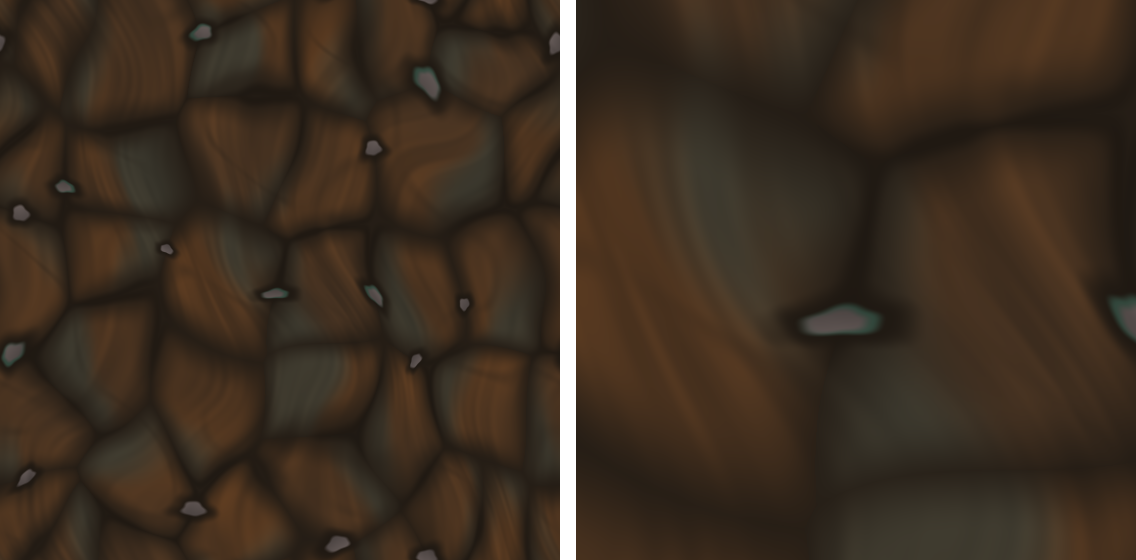
Left: the whole. Right: its middle third, enlarged.
Give the GLSL for this texture, as a Shadertoy shader.

```glsl
// Painted brown clay cells with dark soft crevices, teal glazes and grey pebbles; tiles.
#define GRID vec2(6.0, 5.0)
#define WARP 0.030
#define CREVICE_WIDTH 0.25
#define PEBBLE_SHARE 0.58
#define PEBBLE_SIZE 0.021
#define STREAK_AMOUNT 0.13
#define DARK vec3(0.145, 0.115, 0.085)
#define UMBER vec3(0.260, 0.190, 0.130)
#define RUST vec3(0.345, 0.222, 0.122)
#define TEAL vec3(0.222, 0.222, 0.185)
#define STONE vec3(0.385, 0.345, 0.335)
#define JADE vec3(0.150, 0.270, 0.215)

const float TAU = 6.2831853;

vec2 hash2(vec2 p) {
    vec3 q = fract(vec3(p.xyx) * vec3(0.1031, 0.1030, 0.0973));
    q += dot(q, q.yzx + 33.33);
    return fract((q.xx + q.yz) * q.zy);
}

// Value noise that wraps after a whole number of lattice steps
float wrapNoise(vec2 p, vec2 period) {
    vec2 i = floor(p), f = fract(p);
    f = f * f * (3.0 - 2.0 * f);
    float a = hash2(mod(i, period)).x;
    float b = hash2(mod(i + vec2(1, 0), period)).x;
    float c = hash2(mod(i + vec2(0, 1), period)).x;
    float d = hash2(mod(i + vec2(1, 1), period)).x;
    return mix(mix(a, b, f.x), mix(c, d, f.x), f.y);
}

// Layered sines with whole frequencies, about -1 to 1
float waves(vec2 p, float phase) {
    p *= TAU;
    return 0.4 * sin(2.0 * p.x + p.y + phase)
         + 0.35 * sin(p.x - 3.0 * p.y + 2.3 * phase)
         + 0.25 * sin(4.0 * p.x + 3.0 * p.y + 1.7 * phase);
}

vec2 site(vec2 cell) {
    return cell + 0.1 + 0.8 * hash2(mod(cell, GRID) + 7.0);
}

// Rounded distance to the cell border; also gives the nearest cell
float borderDistance(vec2 g, out vec2 nearest) {
    vec2 base = floor(g);
    float best = 9.0;
    for (int y = -2; y <= 2; y++)
    for (int x = -2; x <= 2; x++) {
        vec2 cell = base + vec2(x, y);
        float d = distance(g, site(cell));
        if (d < best) { best = d; nearest = cell; }
    }
    vec2 own = site(nearest);
    float sum = 0.0;
    for (int y = -2; y <= 2; y++)
    for (int x = -2; x <= 2; x++) {
        if (x == 0 && y == 0) continue;
        vec2 other = site(nearest + vec2(x, y));
        float d = dot(0.5 * (own + other) - g, normalize(other - own));
        sum += exp(-22.0 * d);
    }
    return -log(sum) / 22.0;
}

// Pebbles sit halfway between neighbouring sites, inside the crevices
vec3 addPebbles(vec3 color, vec2 g, float grain) {
    vec2 base = floor(g);
    for (int y = -2; y <= 1; y++)
    for (int x = -2; x <= 1; x++) {
        vec2 cell = base + vec2(x, y);
        vec2 id = mod(cell, GRID);
        vec2 pick = hash2(id + 41.0), look = hash2(id + 83.0);
        if (pick.x > PEBBLE_SHARE) continue;
        vec2 next = pick.y < 0.6 ? vec2(1, 0) : vec2(0, 1);
        vec2 q = (g - 0.5 * (site(cell) + site(cell + next))) / GRID;
        float turn = TAU * look.x;
        q = mat2(cos(turn), -sin(turn), sin(turn), cos(turn)) * q;
        q /= PEBBLE_SIZE * mix(0.55, 1.2, look.y) * vec2(1.15, 0.8);
        float angle = atan(q.y, q.x);
        float r = length(q) * (1.0 + 0.10 * sin(3.0 * angle + turn) + 0.06 * sin(5.0 * angle));
        float halo = 1.0 - smoothstep(1.0, 2.3, r + 0.5 * (grain - 0.5));
        color = mix(color, DARK * 0.82, 0.9 * halo);
        float rim = smoothstep(0.45, 0.95, r - 0.25 * q.x) * step(0.5, fract(look.x * 7.0));
        vec3 stone = STONE * (0.88 + 0.12 * q.y + 0.2 * (grain - 0.5));
        stone = mix(stone, JADE, 0.75 * rim);
        color = mix(color, stone, 1.0 - smoothstep(0.72, 1.12, r));
    }
    return color;
}

void mainImage(out vec4 fragColor, in vec2 fragCoord) {
    vec2 uv = fragCoord / iResolution.xy;
    vec2 p = uv + WARP * vec2(waves(uv, 0.7), waves(uv.yx, 2.9));
    vec2 g = p * GRID;

    // Brush streaks along bent, mostly upright strokes
    vec2 bent = p + vec2(0.07 * sin(TAU * (p.y + p.x)) + 0.03 * sin(TAU * 2.0 * p.y), 0.0);
    float fine = wrapNoise(bent * vec2(90, 9), vec2(90, 9));
    float broad = wrapNoise(bent * vec2(28, 6), vec2(28, 6));
    float streak = 0.45 * fine + 0.55 * broad;

    // Clay cells, glazed with teal along one flank
    vec2 cell;
    float edge = borderDistance(g, cell) + 0.05 * (broad - 0.5) + 0.035 * waves(uv, 5.1);
    vec2 tone = hash2(mod(cell, GRID) + 19.0);
    float body = smoothstep(-0.05, CREVICE_WIDTH, edge);
    float warmth = 0.55 + 0.3 * waves(p, 1.3) + 0.5 * (tone.x - 0.5) + 0.5 * (streak - 0.5);
    vec3 clay = mix(UMBER, RUST, clamp(warmth, 0.0, 1.0));
    float flank = dot(g - site(cell), vec2(cos(TAU * tone.y), 0.5 * sin(TAU * tone.y)));
    float glaze = smoothstep(-0.02, 0.32, flank + 0.2 * (broad - 0.5) + 0.12 * waves(p, 4.2));
    clay = mix(clay, TEAL, 0.85 * glaze);
    clay *= 1.0 + STREAK_AMOUNT * (streak - 0.5) * 2.0;

    // Soft crevices, thin dark seams and faint stray arcs
    vec3 color = mix(DARK, clay, body);
    float seam = 1.0 - smoothstep(0.0, 0.06, abs(edge + 0.01));
    color *= 1.0 - 0.18 * seam * smoothstep(-0.4, 0.5, waves(p, 3.6));
    float arc = 1.0 - smoothstep(0.0, 0.13, abs(waves(p, 8.4)));
    color = mix(color, DARK, 0.28 * arc * broad);

    fragColor = vec4(addPebbles(color, g, streak), 1.0);
}
```
